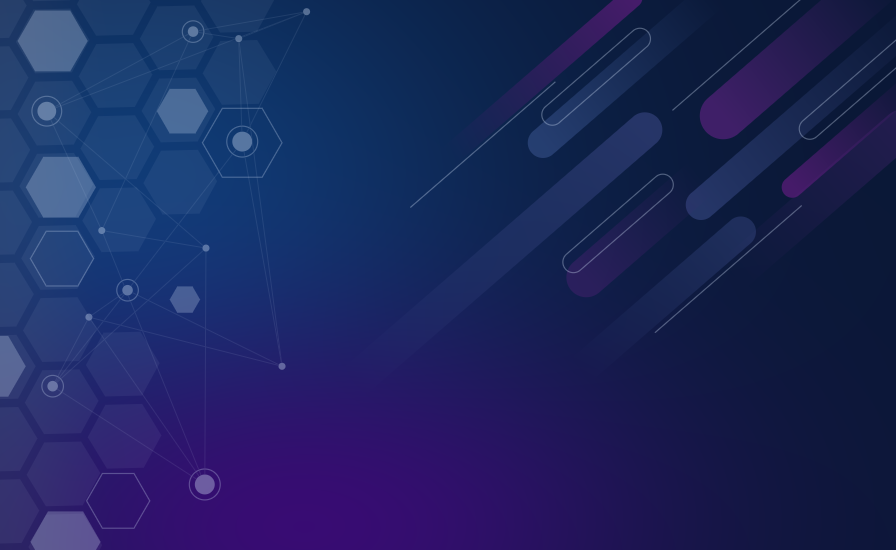
This background is drawn by a WebGL 2 fragment shader. Its source:

```glsl
#version 300 es
precision highp float;
uniform vec2 u_resolution;
out vec4 fragColor;

const float HEIGHT = 4.7; // canvas height in scene units
const vec3 NAVY = vec3(0.04, 0.09, 0.21);
const vec3 BLUE = vec3(0.06, 0.24, 0.47);
const vec3 VIOLET = vec3(0.22, 0.045, 0.45);
const vec3 SLATE = vec3(0.20, 0.30, 0.52);
const vec3 PLUM = vec3(0.33, 0.11, 0.46);
const vec3 PALE = vec3(0.80, 0.86, 0.95);
const vec2 SLANT = vec2(0.756, 0.655);

// Bars: head position, signed length along the slant, radius
const vec4 BARS[9] = vec4[9](
  vec4(7.70, 3.60, -1.90, 0.16), vec4(5.51, 3.59, -3.30, 0.15),
  vec4(4.64, 3.48, 1.90, 0.13), vec4(6.18, 3.71, 1.80, 0.20),
  vec4(5.99, 2.95, 2.50, 0.13), vec4(6.77, 3.10, 1.40, 0.09),
  vec4(5.01, 2.33, 1.30, 0.17), vec4(6.33, 2.72, -1.80, 0.13),
  vec4(5.40, 4.72, -2.05, 0.09));
// Bar tints: plum share, opacity at the head
const vec2 TINTS[9] = vec2[9](
  vec2(0.8, 0.35), vec2(0.15, 0.6), vec2(0.0, 0.65), vec2(0.9, 0.75),
  vec2(0.1, 0.6), vec2(1.0, 0.8), vec2(0.9, 0.4), vec2(0.1, 0.45),
  vec2(1.0, 0.8));
// Thin outlines: start, length, radius (zero gives a plain line)
const vec4 OUTLINES[6] = vec4[6](
  vec4(4.72, 3.72, 0.99, 0.09), vec4(4.90, 2.46, 1.01, 0.09),
  vec4(6.92, 3.60, 1.10, 0.09), vec4(3.51, 2.93, 1.63, 0.0),
  vec4(5.75, 3.76, 1.46, 0.0), vec4(5.60, 1.86, 1.65, 0.0));
// Accent hexagons: centre, radius; the first six are solid
const vec3 HEXES[9] = vec3[9](
  vec3(0.45, 4.35, 0.30), vec3(0.52, 3.10, 0.30), vec3(1.56, 3.75, 0.22),
  vec3(-0.08, 1.57, 0.30), vec3(1.58, 2.14, 0.13), vec3(0.56, 0.07, 0.30),
  vec3(2.07, 3.48, 0.34), vec3(0.53, 2.49, 0.27), vec3(1.01, 0.42, 0.27));
// Network nodes: centre, radius
const vec3 NODES[12] = vec3[12](
  vec3(0.87, 2.73, 0.03), vec3(0.40, 3.75, 0.08), vec3(1.65, 4.43, 0.045),
  vec3(2.62, 4.60, 0.03), vec3(2.04, 4.37, 0.03), vec3(2.07, 3.49, 0.085),
  vec3(2.41, 1.57, 0.03), vec3(1.09, 2.22, 0.045), vec3(0.76, 1.99, 0.03),
  vec3(0.45, 1.40, 0.045), vec3(1.75, 0.56, 0.085), vec3(1.76, 2.58, 0.03));

float fill(float d, float px) { return clamp(0.5 - d / px, 0.0, 1.0); }
float stroke(float d, float width, float px) {
  return fill(abs(d) - 0.5 * width, px) * min(1.0, width / px + 0.3);
}
float glow(vec2 p, vec2 centre, vec2 radii) {
  vec2 q = (p - centre) / radii;
  return exp(-dot(q, q));
}
float segment(vec2 p, vec2 a, vec2 b) {
  vec2 d = b - a;
  return length(p - a - d * clamp(dot(p - a, d) / dot(d, d), 0.0, 1.0));
}
// Flat-topped hexagon with the given corner radius
float hexagon(vec2 p, float radius) {
  p = abs(p);
  return max(p.y, dot(p, vec2(0.866, 0.5))) - 0.866 * radius;
}

vec3 backdrop(vec2 p) {
  vec3 c = mix(NAVY, BLUE, glow(p, vec2(1.2, 2.8), vec2(3.2, 2.8)));
  c = mix(c, VIOLET, glow(p, vec2(2.6, 0.2), vec2(3.0, 1.65)));
  return mix(c, vec3(0.30, 0.31, 0.46), 0.22 * smoothstep(1.0, 0.0, p.x));
}

// Slightly turned honeycomb that thins out to the right and downwards
float honeycomb(vec2 p, float px) {
  vec2 d = p - vec2(0.45, 4.35);
  vec2 q = vec2(dot(d, vec2(1.0, 0.025)), dot(d, vec2(0.025, -1.0)));
  vec2 period = vec2(1.06, 0.617);
  vec2 a = period * round(q / period);
  vec2 b = period * (round(q / period - 0.5) + 0.5);
  vec2 cell = distance(q, a) < distance(q, b) ? a : b;
  float column = cell.x / 0.53;
  float reach = cell.y * pow(max(column, 0.0), 1.5);
  float shown = step(reach, 3.7) * step(column, 3.5);
  shown *= step(0.2, distance(cell, vec2(0.53, 2.16)));
  return shown * fill(hexagon(q - cell, 0.315), px);
}

float network(vec2 p, float px) {
  float light = 0.0;
  for (int i = 0; i < 12; i++) {
    vec3 n = NODES[i];
    float d = distance(p, n.xy);
    light = max(light, 0.38 * fill(d - n.z, px));
    if (n.z > 0.04) light = max(light, 0.3 * stroke(d - n.z - 0.047, 0.01, px));
    for (int hop = 1; hop <= 2; hop++) {
      float link = segment(p, n.xy, NODES[(i + hop) % 12].xy);
      light = max(light, 0.1 * stroke(link, 0.008, px));
    }
  }
  return light;
}

void main() {
  float px = HEIGHT / u_resolution.y;
  vec2 p = gl_FragCoord.xy * px;
  vec3 color = backdrop(p);

  // Slanted bars fading away from their heads
  for (int i = 0; i < 9; i++) {
    vec4 bar = BARS[i];
    float d = segment(p, bar.xy, bar.xy + SLANT * bar.z) - bar.w;
    float along = clamp(dot(p - bar.xy, SLANT) / bar.z, 0.0, 1.0);
    vec3 tint = mix(SLATE, PLUM, TINTS[i].x);
    color = mix(color, tint, TINTS[i].y * (1.0 - along) * fill(d, px));
  }
  for (int i = 0; i < 6; i++) {
    vec4 o = OUTLINES[i];
    float d = segment(p, o.xy, o.xy + SLANT * o.z) - o.w;
    color = mix(color, PALE, 0.36 * stroke(d, 0.01, px));
  }

  // Honeycomb, accent hexagons and network
  color = mix(color, PALE, 0.065 * honeycomb(p, px));
  for (int i = 0; i < 9; i++) {
    float d = hexagon(p - HEXES[i].xy, HEXES[i].z);
    float cover = i < 6 ? 0.27 * fill(d, px) : 0.3 * stroke(d, 0.01, px);
    color = mix(color, PALE, cover);
  }
  color = mix(color, PALE, network(p, px));
  fragColor = vec4(color, 1.0);
}
```
